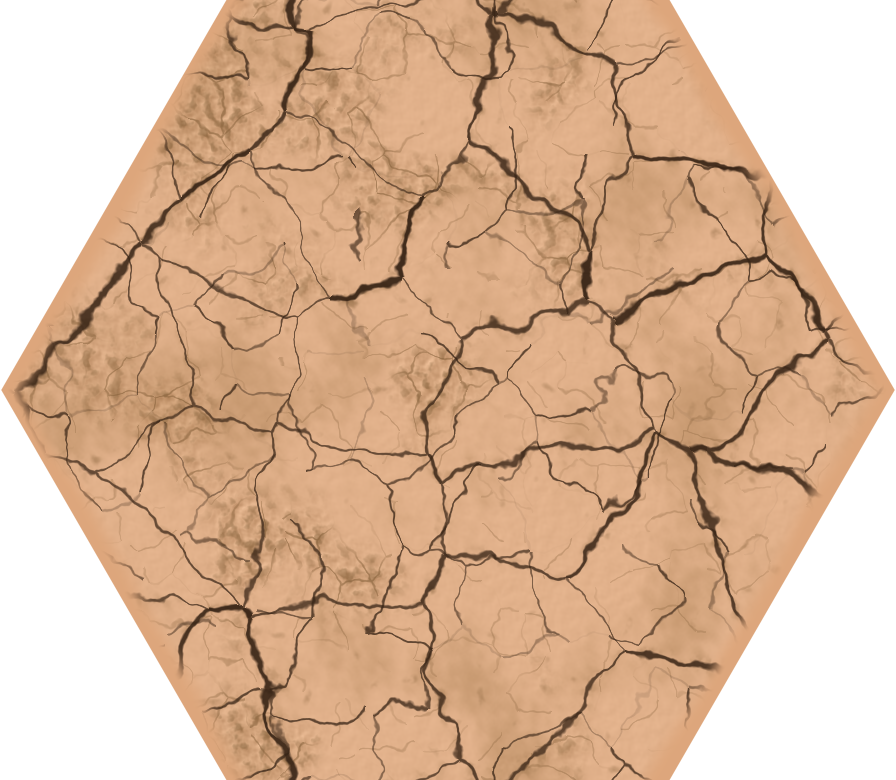
Give the GLSL for this texture, as a WebGL 1 fragment shader.

```glsl
precision highp float;
// Dried, cracked clay filling a hexagon on white, repeating in both directions.
uniform vec2 u_resolution;

const float TAU = 6.2831853;
const vec2 GRID = vec2(6.0, 5.0);  // plates per tile; all other grids are multiples
const vec3 PAPER = vec3(1.0);
const vec3 RIM = vec3(0.868, 0.652, 0.485);
const vec3 CLAY = vec3(0.885, 0.695, 0.545);
const vec3 DUST = vec3(0.785, 0.605, 0.445);
const vec3 SOIL = vec3(0.53, 0.385, 0.235);
const vec3 CREVICE = vec3(0.21, 0.135, 0.08);

// Random pair per grid cell, wrapping at the period.
vec2 hash2(vec2 cell, vec2 period, float seed) {
  vec2 c = floor(mod(cell + 0.5, period)) + seed * 17.0;
  vec3 q = fract(c.xyx * vec3(0.1031, 0.1030, 0.0973));
  q += dot(q, q.yzx + 33.33);
  return fract((q.xx + q.yz) * q.zy);
}

float cornerSlope(vec2 cell, vec2 offset, vec2 period, float seed) {
  float angle = TAU * hash2(cell, period, seed).x;
  return dot(vec2(cos(angle), sin(angle)), offset);
}

float gradientNoise(vec2 p, vec2 period, float seed) {
  vec2 i = floor(p);
  vec2 f = p - i;
  vec2 u = f * f * f * (f * (f * 6.0 - 15.0) + 10.0);
  vec2 e = vec2(1.0, 0.0);
  float low = mix(cornerSlope(i, f, period, seed),
                  cornerSlope(i + e, f - e, period, seed), u.x);
  float high = mix(cornerSlope(i + e.yx, f - e.yx, period, seed),
                   cornerSlope(i + 1.0, f - 1.0, period, seed), u.x);
  return mix(low, high, u.y);
}

float fbm(vec2 uv, vec2 period, float seed) {
  float sum = 0.0;
  float amplitude = 1.0;
  for (int i = 0; i < 3; i++) {
    sum += amplitude * gradientNoise(uv * period, period, seed + float(i));
    period *= 2.0;
    amplitude *= 0.5;
  }
  return sum;
}

// Voronoi borders: x = distance in canvas heights, y = random value of that border.
vec2 plateBorder(vec2 uv, vec2 period, float seed) {
  vec2 p = uv * period;
  vec2 base = floor(p);
  vec2 nearest = vec2(8.0);
  vec2 nearestHash = vec2(0.0);
  for (int y = -1; y <= 1; y++) for (int x = -1; x <= 1; x++) {
    vec2 cell = base + vec2(float(x), float(y));
    vec2 h = hash2(cell, period, seed);
    vec2 r = cell + 0.05 + 0.9 * h - p;
    if (dot(r, r) < dot(nearest, nearest)) { nearest = r; nearestHash = h; }
  }
  vec2 border = vec2(8.0, 0.0);
  for (int y = -2; y <= 2; y++) for (int x = -2; x <= 2; x++) {
    vec2 cell = base + vec2(float(x), float(y));
    vec2 h = hash2(cell, period, seed);
    vec2 r = cell + 0.05 + 0.9 * h - p;
    vec2 across = r - nearest;
    if (dot(across, across) > 0.0001) {
      float d = dot(0.5 * (nearest + r), normalize(across));
      if (d < border.x) border = vec2(d, fract(dot(h + nearestHash, vec2(7.31, 3.17))));
    }
  }
  return vec2(border.x / period.y, border.y);
}

float crackLine(float d, float width) {
  return 1.0 - smoothstep(width * 0.4, width + 0.0016, d);
}

// Bends straight borders into wandering, ragged cracks.
vec2 wander(vec2 uv) {
  vec2 bend = vec2(fbm(uv, GRID * 2.0, 3.0), fbm(uv, GRID * 2.0, 7.0));
  vec2 jag = vec2(fbm(uv, GRID * 9.0, 11.0), fbm(uv, GRID * 9.0, 15.0));
  return uv + 0.026 * bend + 0.0045 * jag;
}

void main() {
  vec2 uv = gl_FragCoord.xy / u_resolution;
  vec2 centred = (uv - 0.5) * vec2(u_resolution.x / u_resolution.y, 1.0);
  float inset = 0.496 - dot(abs(centred), vec2(0.866, 0.5));
  float pixel = 0.7 / u_resolution.y;

  // Clay surface: broad stains, crumbly patches, relief and scattered pebbles.
  float stain = fbm(uv, GRID, 21.0);
  float bias = cos(TAU * (uv.x - 0.3)) + cos(TAU * (uv.y - 0.82));
  float rough = smoothstep(0.05, 0.6, fbm(uv, GRID, 25.0) + 0.12 * bias);
  float clods = fbm(uv, GRID * 11.0, 31.0);
  float relief = clods - fbm(uv + vec2(-0.003, 0.004), GRID * 11.0, 31.0);
  float pebbles = smoothstep(0.36, 0.6, gradientNoise(uv * GRID * 7.0, GRID * 7.0, 37.0));
  vec3 color = mix(CLAY, DUST, smoothstep(-0.15, 0.75, stain + 0.3 * clods));
  color = mix(color, DUST, 0.45 * rough);
  color = mix(color, SOIL, 0.65 * rough * smoothstep(0.0, 0.5, clods));
  color = mix(color, SOIL, 0.5 * pebbles * smoothstep(-0.4, 0.5, clods));
  color += relief * (0.025 + 0.11 * rough);

  // Three generations of cracks, each finer and fainter than the last.
  vec2 bent = wander(uv);
  vec2 major = plateBorder(bent, GRID, 1.0);
  vec2 minor = plateBorder(bent, GRID * 2.0, 2.0);
  vec2 fine = plateBorder(bent, GRID * 4.0, 5.0);
  float swell = 1.0 + 0.7 * fbm(uv, GRID * 4.0, 41.0);
  float majorWidth = mix(0.0008, 0.0046, smoothstep(0.1, 0.9, major.y)) * swell;
  float crumbs = (1.0 - smoothstep(0.0, 0.016, major.x)) * smoothstep(-0.1, 0.5, clods);
  color = mix(color, SOIL, 0.5 * crumbs * major.y);
  float fineInk = smoothstep(0.45, 0.9, fine.y + 0.4 * rough) * (0.3 + 0.3 * rough);
  color = mix(color, SOIL, fineInk * crackLine(fine.x, 0.0007));
  float minorInk = smoothstep(0.25, 0.85, minor.y) * 0.75;
  color = mix(color, CREVICE, minorInk * crackLine(minor.x, 0.0011 * swell));
  color = mix(color, CREVICE, mix(0.6, 0.95, major.y) * crackLine(major.x, majorWidth));

  // Plain rim along the slanted sides, then the hexagon itself.
  float detail = smoothstep(0.006, 0.036, inset + 0.012 * stain);
  color = mix(RIM, color, detail);
  gl_FragColor = vec4(mix(PAPER, color, smoothstep(-pixel, pixel, inset)), 1.0);
}
```
